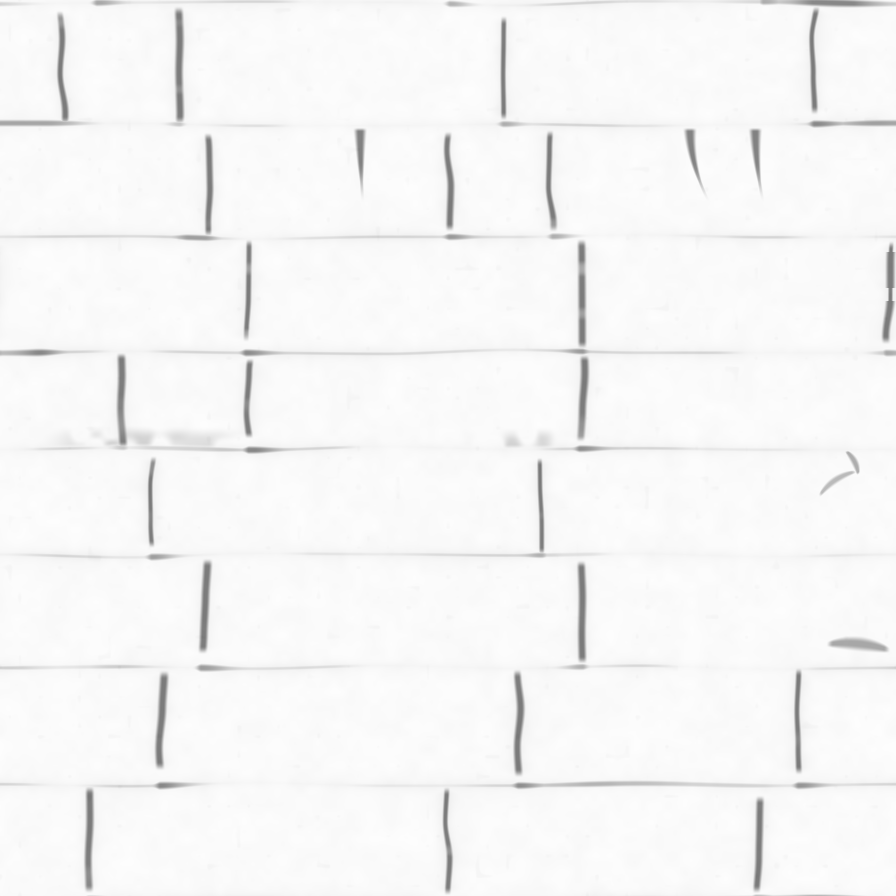
This texture map is drawn by a WebGL 1 fragment shader. Its source:

```glsl
precision highp float;
// Whitewashed block wall: eight uneven courses with thin grey mortar joints.
// Each course has its own joints and one stained stretch of bed line; noise
// adds wander, taper and gaps, then cracks, chips, smudges and mottling.
uniform vec2 u_resolution;

const float PAPER = 0.985;          // clean paint
const float INK_DEPTH = 0.5;        // darkening at full ink
const float JOINT_HALF = 0.0036;    // half width of upright joints
const float JOINT_WANDER = 0.007;
const float BED_HALF = 0.0013;      // half width of clean bed lines
const float BED_WANDER = 0.006;
const float BED_FAINT = 0.22;       // ink in clean bed lines
const float FOOT_REACH = 0.05;      // spread of mortar beside a joint
const float HALO = 0.07;            // soft shade around joints
const float MOTTLE = 0.022;
const float SMUDGE = 0.15;
const float FIRST_BED = -0.004;
const vec3 CRACK_X = vec3(0.402, 0.770, 0.843);
const vec3 CRACK_DRIFT = vec3(0.003, 0.022, 0.009);
const float CRACK_TOP = 0.858;
const float CRACK_LENGTH = 0.085;
const float CRACK_HALF = 0.0055;

// Bed height, joint positions (negative: none), stain centre, reach, strength.
void course(int i, out float bed, out vec4 joints, out vec3 stain) {
  bed = FIRST_BED; joints = vec4(0.100, 0.500, 0.847, -1.0); stain = vec3(0.92, 0.14, 0.9);
  if (i == 1) { bed = 0.125; joints = vec4(0.180, 0.580, 0.890, -1.0); stain = vec3(0.73, 0.16, 0.7); }
  if (i == 2) { bed = 0.256; joints = vec4(0.228, 0.651, -1.0, -1.0); stain = vec3(0.08, 0.10, 0.3); }
  if (i == 3) { bed = 0.380; joints = vec4(0.168, 0.604, -1.0, -1.0); stain = vec3(0.64, 0.05, 0.3); }
  if (i == 4) { bed = 0.500; joints = vec4(0.134, 0.278, 0.651, -1.0); stain = vec3(0.20, 0.08, 0.5); }
  if (i == 5) { bed = 0.608; joints = vec4(0.278, 0.649, 0.992, -1.0); stain = vec3(0.02, 0.06, 0.9); }
  if (i == 6) { bed = 0.736; joints = vec4(0.233, 0.500, 0.615, -1.0); stain = vec3(0.22, 0.03, 0.5); }
  if (i == 7) { bed = 0.861; joints = vec4(0.069, 0.199, 0.562, 0.908); stain = vec3(0.02, 0.10, 0.8); }
}

float hash(vec2 p) {
  vec3 q = fract(p.xyx * 0.1031);
  q += dot(q, q.yzx + 33.33);
  return fract((q.x + q.y) * q.z);
}

// Value noise that repeats with the canvas, at a whole number of cells.
float noise(vec2 p, float cells, float seed) {
  vec2 g = p * cells, c = floor(g), f = fract(g);
  f = f * f * (3.0 - 2.0 * f);
  vec2 a = mod(c, cells) + seed * 17.0, b = mod(c + 1.0, cells) + seed * 17.0;
  return mix(mix(hash(a), hash(vec2(b.x, a.y)), f.x),
             mix(hash(vec2(a.x, b.y)), hash(b), f.x), f.y);
}

float wrapped(float d) { return fract(d + 0.5) - 0.5; }

float softLine(float d, float halfWidth) {
  return 1.0 - smoothstep(halfWidth * 0.3, halfWidth * 1.5 + 0.5 / u_resolution.y, abs(d));
}

// Bowed stroke that tapers to both ends.
float stroke(vec2 p, vec2 a, vec2 b, float halfWidth, float bow) {
  vec2 dir = b - a;
  float t = dot(p - a, dir) / dot(dir, dir);
  float belly = max(4.0 * t * (1.0 - t), 0.0);
  float d = dot(p - a, normalize(vec2(-dir.y, dir.x))) - bow * belly;
  return softLine(d, halfWidth * (0.3 + 0.7 * belly)) * smoothstep(0.0, 0.4, belly);
}

void main() {
  vec2 p = gl_FragCoord.xy / u_resolution;
  float ink = 0.0, shade = 0.0, top = 1.0 + FIRST_BED;

  // Courses, from the top down
  for (int n = 0; n < 8; n++) {
    float bed, id = float(7 - n);
    vec4 joints;
    vec3 stain;
    course(7 - n, bed, joints, stain);
    float patchy = noise(vec2(p.x, 0.0), 14.0, id + 1.0);
    float wander = noise(vec2(p.x, 0.0), 7.0, id + 11.0) - 0.5;
    float bedOffset = wrapped(p.y - bed - BED_WANDER * wander);
    float stained = stain.z * (1.0 - smoothstep(0.3, 1.0, abs(wrapped(p.x - stain.x)) / stain.y));
    stained *= 0.35 + 0.65 * patchy;
    float t = (p.y - bed) / (top - bed);

    // Upright joints, with mortar spreading from their feet
    for (int j = 0; j < 4; j++) {
      float x = joints[j];
      if (x < 0.0) continue;
      float h = hash(vec2(id * 7.0 + 3.0, float(j) * 5.0 + 2.0));
      float sway = noise(vec2(x, p.y), 24.0, id + 21.0);
      float d = wrapped(p.x - x - JOINT_WANDER * (sway - 0.5) - 0.006 * (h - 0.5) * (t - 0.5));
      float low = 0.03 + 0.12 * h * h, high = 0.97 - 0.1 * fract(h * 7.3);
      float span = smoothstep(low - 0.04, low + 0.04, t) * (1.0 - smoothstep(high - 0.05, high + 0.03, t));
      float taper = mix(0.55, 1.15, fract(h * 3.7 + 0.4 * sway));
      float wear = smoothstep(0.0, 0.3, noise(vec2(x, p.y), 40.0, id + 31.0));
      ink = max(ink, span * softLine(d, JOINT_HALF * taper) * mix(0.55, 1.0, wear));
      shade = max(shade, HALO * span * exp(-abs(d) / 0.006));
      float side = h < 0.5 ? -1.0 : 1.0;
      float reach = FOOT_REACH * (d * side > 0.0 ? 0.4 + h : 0.25);
      float foot = 1.0 - smoothstep(0.0, reach, abs(d));
      stained = max(stained, 0.75 * foot * foot * (0.4 + 0.6 * h));
    }

    float bedInk = BED_FAINT * smoothstep(0.25, 0.9, patchy) + stained;
    ink = max(ink, min(bedInk, 0.9) * softLine(bedOffset, BED_HALF + 0.0028 * stained));
    shade = max(shade, 0.04 * exp(-abs(bedOffset) / 0.005) * (0.4 + patchy));
    top = bed;

    // Dusty smudges resting on the middle bed
    if (n == 3) {
      float place = smoothstep(0.04, 0.12, p.x) * (1.0 - smoothstep(0.23, 0.28, p.x));
      place += smoothstep(0.51, 0.56, p.x) * (1.0 - smoothstep(0.6, 0.64, p.x));
      float band = smoothstep(0.0, 0.006, bedOffset) * (1.0 - smoothstep(0.01, 0.026, bedOffset));
      shade += SMUDGE * place * band * smoothstep(0.3, 0.8, noise(p, 56.0, 41.0));
    }
  }

  // Hanging cracks, thinning downward
  for (int k = 0; k < 3; k++) {
    float t = (CRACK_TOP - p.y) / CRACK_LENGTH;
    float span = smoothstep(0.0, 0.06, t) * (1.0 - smoothstep(0.45, 1.0, t));
    float d = p.x - CRACK_X[k] - CRACK_DRIFT[k] * t * t;
    ink = max(ink, 0.95 * span * softLine(d, CRACK_HALF * mix(1.0, 0.25, clamp(t * 1.4, 0.0, 1.0))));
  }

  // Chipped edges at the right
  ink = max(ink, 0.6 * stroke(p, vec2(0.944, 0.497), vec2(0.958, 0.470), 0.003, 0.003));
  ink = max(ink, 0.5 * stroke(p, vec2(0.956, 0.474), vec2(0.914, 0.446), 0.003, -0.005));
  ink = max(ink, 0.65 * stroke(p, vec2(0.922, 0.281), vec2(0.994, 0.274), 0.006, 0.004));

  // Paint mottling and sparse specks
  float grain = 0.6 * noise(p, 48.0, 51.0) + 0.4 * noise(p, 110.0, 52.0);
  float specks = smoothstep(0.88, 1.0, noise(p, 90.0, 53.0));
  float tone = PAPER + MOTTLE * (0.4 - grain) - 0.02 * specks - shade * (1.0 - ink) - INK_DEPTH * ink;
  gl_FragColor = vec4(vec3(clamp(tone, 0.0, 1.0)), 1.0);
}
```
